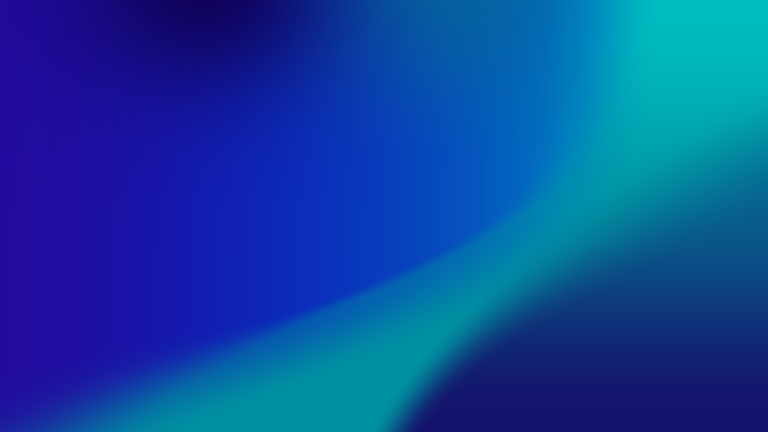
This background is drawn by a WebGL 1 fragment shader. Its source:

```glsl
precision highp float;

uniform vec2 u_resolution;

#define VIOLET vec3(0.13, 0.045, 0.62)
#define BLUE vec3(0.05, 0.11, 0.73)
#define AZURE vec3(0.00, 0.47, 0.75)
#define TOP_HAZE vec3(0.02, 0.40, 0.61)
#define SHADOW vec3(0.06, 0.00, 0.33)
#define TEAL vec3(0.00, 0.57, 0.63)
#define BRIGHT_TEAL vec3(0.00, 0.74, 0.75)
#define NAVY vec3(0.08, 0.07, 0.42)
#define SEA_BLUE vec3(0.03, 0.38, 0.56)

// Upper rim of the band: a slope that bends into a vertical, x from y
float upperRim(float y) {
  float slope = 1.48 * max(y, 0.0);
  return slope / pow(1.0 + pow(slope / 0.785, 5.0), 0.2);
}

// Lower rim of the band, x from y
float lowerRim(float y) {
  return 0.515 + y * (0.322 + 0.652 * y);
}

// Turns a horizontal offset into a distance in canvas heights
float rimDistance(float offset, float run, float aspect) {
  return offset * aspect / length(vec2(1.0, run * aspect));
}

// Blue field with a dark glow and a haze along the top
vec3 blueField(vec2 uv) {
  vec3 color = mix(VIOLET, BLUE, smoothstep(0.0, 0.45, uv.x));
  color = mix(color, AZURE, min(1.0, 2.2 * pow(uv.x, 2.6)));
  float haze = smoothstep(0.28, 0.62, uv.x) * smoothstep(0.6, 1.1, uv.y);
  color = mix(color, TOP_HAZE, haze * (1.0 - smoothstep(0.6, 0.8, uv.x)));
  vec2 glow = (uv - vec2(0.27, 1.04)) / vec2(0.17, 0.25);
  return mix(color, SHADOW, 0.95 * exp(-dot(glow, glow)));
}

void main() {
  vec2 uv = gl_FragCoord.xy / u_resolution;
  float aspect = u_resolution.x / u_resolution.y;
  vec3 color = blueField(uv);

  // Teal band: a crisp rim in the middle, softer at both ends
  float rim = upperRim(uv.y);
  float run = (upperRim(uv.y + 0.01) - rim) / 0.01;
  float inside = rimDistance(uv.x - rim, run, aspect);
  float blur = mix(0.13, 0.014, smoothstep(0.0, 0.45, uv.x));
  blur = mix(blur, 0.12, smoothstep(0.42, 0.85, uv.y));
  float band = 0.4 * smoothstep(-blur, blur, inside)
             + 0.6 * smoothstep(-0.5 * blur, 0.16, inside);
  band *= smoothstep(-0.25, 0.25, uv.x);
  vec3 bandColor = mix(TEAL, BRIGHT_TEAL, smoothstep(0.4, 1.0, uv.y));
  color = mix(color, bandColor, band);

  // Navy corner, lighter and more diffuse toward the right
  float corner = rimDistance(uv.x - lowerRim(uv.y), 0.322 + 1.304 * uv.y, aspect);
  float spread = mix(0.055, 0.15, smoothstep(0.5, 1.0, uv.x));
  vec3 cornerColor = mix(NAVY, SEA_BLUE, smoothstep(0.0, 0.58, uv.y));
  color = mix(color, cornerColor, smoothstep(-spread, spread, corner));

  gl_FragColor = vec4(color, 1.0);
}
```
